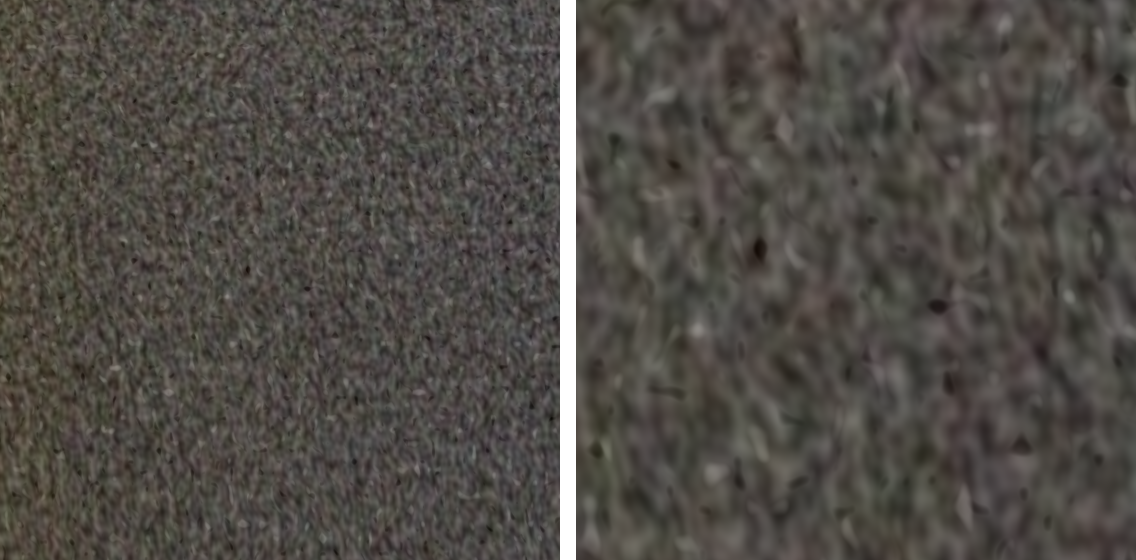
Left, the full canvas; right, a detail of the centre.
Reproduce this texture procedurally as a Shadertoy shader.

```glsl
#define BASE_COLOR vec3(0.302, 0.286, 0.267)
#define GRAIN_FREQ vec2(62.0, 35.0)
#define GRAIN_LEAN 0.1
#define GRAIN_CONTRAST 0.235
#define TINT_FREQ vec2(38.0, 24.0)
#define TINT_AMOUNT 0.024
#define FLECK_LIGHT 0.12
#define PIT_DARK 0.12

// Integer hash giving a unit gradient per lattice point
vec2 latticeGradient(ivec2 cell, uint seed) {
    uint h = uint(cell.x) * 1597334677u ^ uint(cell.y) * 3812015801u ^ seed * 2798796415u;
    h = (h ^ (h >> 16)) * 2146121005u;
    h = (h ^ (h >> 15)) * 2221713035u;
    h ^= h >> 16;
    float angle = float(h & 65535u) * 6.28318 / 65536.0;
    return vec2(cos(angle), sin(angle));
}

float gradientNoise(vec2 p, uint seed) {
    ivec2 cell = ivec2(floor(p));
    vec2 f = fract(p);
    vec2 w = f * f * f * (f * (f * 6.0 - 15.0) + 10.0);
    float a = dot(latticeGradient(cell, seed), f);
    float b = dot(latticeGradient(cell + ivec2(1, 0), seed), f - vec2(1, 0));
    float c = dot(latticeGradient(cell + ivec2(0, 1), seed), f - vec2(0, 1));
    float d = dot(latticeGradient(cell + ivec2(1, 1), seed), f - vec2(1, 1));
    return mix(mix(a, b, w.x), mix(c, d, w.x), w.y);
}

// Leaning fibres that wander a little and grow shorter toward the top
vec2 fibreSpace(vec2 uv) {
    float wander = gradientNoise(uv * 8.0, 1u) * 0.012 + gradientNoise(uv * 24.0, 2u) * 0.004;
    return vec2(uv.x + GRAIN_LEAN * uv.y + wander, uv.y * (0.88 + 0.25 * uv.y));
}

float grainTone(vec2 p) {
    float coarse = gradientNoise(p * GRAIN_FREQ, 3u);
    float fine = gradientNoise(p * GRAIN_FREQ * vec2(1.7, 1.9) + 7.3, 4u);
    float patches = gradientNoise(p * GRAIN_FREQ * 0.4 + 3.1, 5u);
    return 0.64 * coarse + 0.6 * fine + 0.18 * patches;
}

// Faint red-green and yellow-blue mottling
vec3 colourMottle(vec2 p) {
    float redGreen = gradientNoise(p * TINT_FREQ + 1.7, 6u) + 0.7 * gradientNoise(p * TINT_FREQ * 0.4, 7u);
    float yellowBlue = gradientNoise(p * TINT_FREQ * 0.9 + 5.2, 8u) + 0.7 * gradientNoise(p * TINT_FREQ * 0.35, 9u);
    return redGreen * vec3(1.0, -0.6, 0.3) + yellowBlue * vec3(0.35, 0.2, -1.0);
}

void mainImage(out vec4 fragColor, in vec2 fragCoord) {
    vec2 uv = fragCoord / iResolution.y;
    vec2 p = fibreSpace(uv);

    // Grain, slightly stronger toward the top
    float contrast = GRAIN_CONTRAST * mix(0.92, 1.08, uv.y);
    float tone = grainTone(p) * contrast;

    // Scattered pale chips and small dark pits
    float fleck = smoothstep(0.27, 0.55, gradientNoise(p * GRAIN_FREQ * vec2(1.05, 1.25) + 11.0, 10u));
    float pit = smoothstep(0.33, 0.58, gradientNoise(p * GRAIN_FREQ * vec2(1.15, 1.5) + 19.0, 11u));
    tone += FLECK_LIGHT * fleck - PIT_DARK * pit;

    // Broad light falloff: olive at the left, cooler at the right
    float side = uv.x - 0.5;
    float leftEdge = 1.0 - smoothstep(0.0, 0.2, uv.x);
    vec3 lightTint = side * vec3(-0.01, -0.003, 0.028) + leftEdge * vec3(0.007, 0.003, -0.016);
    float brightness = 0.018 * (uv.y - 0.5) + 0.02 * gradientNoise(uv * 3.5, 12u);

    vec3 color = BASE_COLOR + lightTint + brightness;
    color += tone * vec3(1.0, 1.01, 1.0) + TINT_AMOUNT * colourMottle(p);
    fragColor = vec4(clamp(color, 0.0, 1.0), 1.0);
}
```
